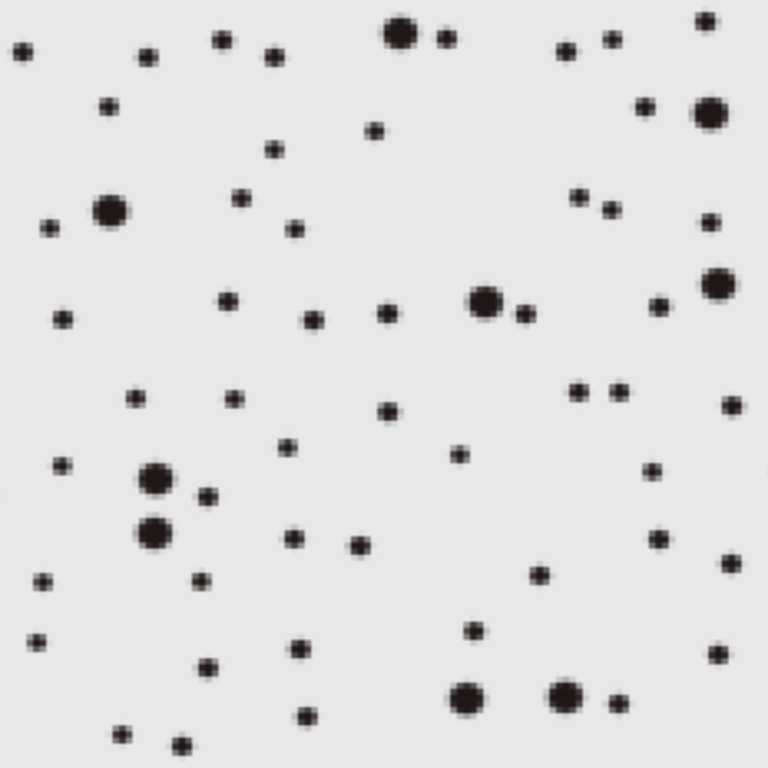
A Shadertoy shader for this pattern:

```glsl
// Scattered dark dots in two sizes on pale grey, drawn as a soft coarse mosaic.

const vec3 PAPER = vec3(0.91);
const vec3 INK = vec3(0.12, 0.09, 0.09);
const vec2 TILES = vec2(116.0, 126.0);  // mosaic tiles per canvas height

vec3 hash3(vec2 p) {
    vec3 q = fract(p.xyx * vec3(0.1031, 0.1030, 0.0973));
    q += dot(q, q.yxz + 33.33);
    return fract((q.xxy + q.yzz) * q.zyx);
}

// Ink coverage of one tile: a jittered grid with one dot per cell at most
float dots(vec2 tile) {
    vec2 cellSize = TILES / 9.0;
    vec2 home = floor(tile / cellSize);
    float ink = 0.0;
    for (int y = -1; y <= 1; y++)
    for (int x = -1; x <= 1; x++) {
        vec2 cell = home + vec2(x, y);
        vec3 rnd = hash3(cell + 41.0);
        vec3 shape = hash3(cell + 97.0);

        // One cell in each block of three by three holds a large dot
        vec2 block = floor(cell / 3.0);
        vec2 chosen = block * 3.0 + floor(hash3(block + 23.0).xy * 3.0);
        bool large = all(lessThan(abs(cell - chosen), vec2(0.5)));
        if (!large && rnd.z > 0.7) continue;

        // Centres sit close to tile centres, which keeps the dots compact
        vec2 centre = (cell + 0.5 + 0.68 * (rnd.xy - 0.5)) * cellSize;
        centre = floor(centre) + 0.5 + 0.4 * (shape.xy - 0.5);
        float radius = large ? 2.65 : mix(1.3, 1.6, shape.z);
        float d = length(tile - centre);
        ink = max(ink, 1.0 - smoothstep(radius - 0.8, radius + 0.8, d));
    }
    return ink;
}

void mainImage(out vec4 fragColor, in vec2 fragCoord) {
    vec2 p = fragCoord / iResolution.y * TILES;

    // Blend the four nearest tiles with softened borders
    vec2 corner = floor(p - 0.5) + 0.5;
    vec2 blend = smoothstep(0.15, 0.85, p - corner);
    float lower = mix(dots(corner), dots(corner + vec2(1, 0)), blend.x);
    float upper = mix(dots(corner + vec2(0, 1)), dots(corner + 1.0), blend.x);

    fragColor = vec4(mix(PAPER, INK, mix(lower, upper, blend.y)), 1.0);
}
```
